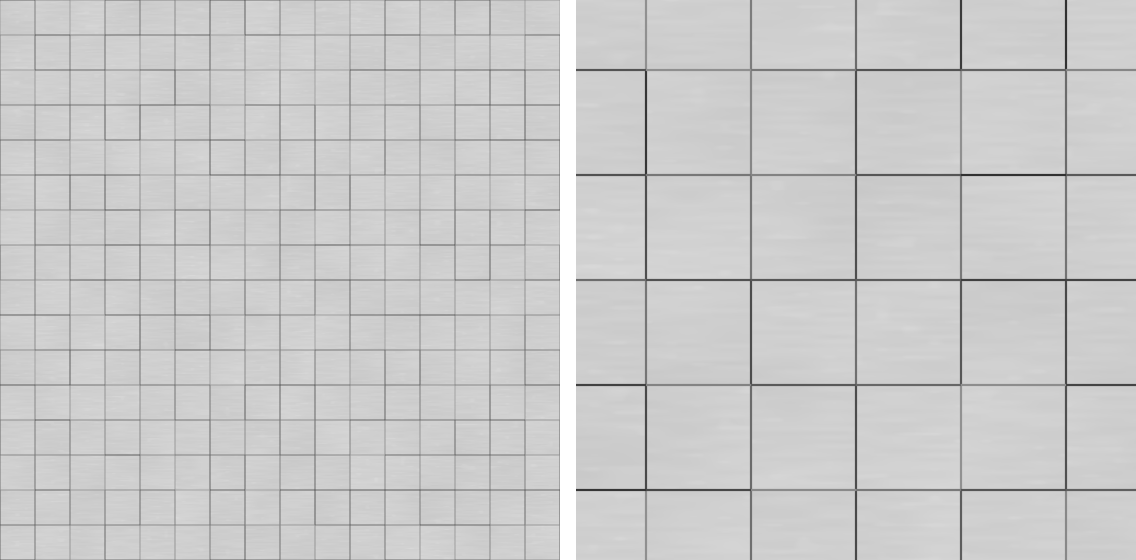
Left: the whole. Right: its middle third, enlarged.
Write a WebGL 1 fragment shader that draws this texture.

```glsl
precision highp float;
// Square grid of pale grey brushed panels with thin joints of uneven darkness.
uniform vec2 u_resolution;

const float TILES = 16.0;             // panels across and down
const float JOINT_WIDTH = 0.021;      // in panel widths
const vec3 PANEL_COLOR = vec3(0.81);
const vec3 JOINT_DARK = vec3(0.19);
const vec3 JOINT_LIGHT = vec3(0.58);
const float TONE_VARIATION = 0.012;   // brightness spread between panels
const float SLOPE_STRENGTH = 0.014;   // soft gradient inside a panel
const float CLOUD_STRENGTH = 0.004;   // broad drift over the whole canvas
const float BRUSH_STRENGTH = 0.022;
const vec2 BRUSH_CELLS = vec2(2.5, 24.0);
const float SCRATCH_STRENGTH = 0.016;
const vec2 SCRATCH_CELLS = vec2(4.0, 15.0);
const float TAU = 6.2831853;

float hash(vec2 p) {
  vec3 q = fract(vec3(p.xyx) * vec3(0.1031, 0.1030, 0.0973));
  q += dot(q, q.yzx + 33.33);
  return fract((q.x + q.y) * q.z);
}

float valueNoise(vec2 p) {
  vec2 cell = floor(p);
  vec2 f = fract(p);
  f = f * f * (3.0 - 2.0 * f);
  float low = mix(hash(cell), hash(cell + vec2(1.0, 0.0)), f.x);
  float high = mix(hash(cell + vec2(0.0, 1.0)), hash(cell + 1.0), f.x);
  return mix(low, high, f.y);
}

// Share of a pixel covered by a joint at the given distance from its centre.
float jointCoverage(float dist, float pixel) {
  float halfJoint = 0.5 * JOINT_WIDTH;
  float nearSide = max(dist - 0.5 * pixel, -halfJoint);
  float farSide = min(dist + 0.5 * pixel, halfJoint);
  return clamp((farSide - nearSide) / pixel, 0.0, 1.0);
}

vec3 jointColor(vec2 edgeId) {
  return mix(JOINT_DARK, JOINT_LIGHT, hash(edgeId));
}

// Layered sines with whole periods, so the drift wraps.
float clouds(vec2 uv) {
  vec2 a = TAU * uv;
  return sin(3.0 * a.x + 2.0 * a.y + sin(4.0 * a.y))
       + 0.7 * sin(5.0 * a.y - 4.0 * a.x + 2.0 * sin(3.0 * a.x));
}

// Brushed brightness of one panel; local runs from 0 to 1 inside it.
float panelShade(vec2 local, vec2 id) {
  vec2 offset = id * vec2(13.0, 37.0);
  float tone = (hash(id + 71.3) - 0.5) * TONE_VARIATION;
  float angle = TAU * hash(id + 19.7);
  float slope = dot(local - 0.5, vec2(cos(angle), sin(angle))) * SLOPE_STRENGTH;
  float brush = (valueNoise(local * BRUSH_CELLS + offset) - 0.5) * BRUSH_STRENGTH;
  float scratch = smoothstep(0.78, 1.0, valueNoise(local * SCRATCH_CELLS + offset + 411.0));
  return tone + slope + brush + scratch * SCRATCH_STRENGTH;
}

void main() {
  vec2 uv = gl_FragCoord.xy / u_resolution;
  vec2 p = uv * TILES;
  vec2 pixel = TILES / u_resolution;
  vec2 id = mod(floor(p), TILES);

  // Panels
  vec3 color = PANEL_COLOR + panelShade(fract(p), id) + clouds(uv) * CLOUD_STRENGTH;

  // Joints, each panel side with its own darkness
  vec2 nearest = floor(p + 0.5);
  vec2 dist = p - nearest;
  vec2 line = mod(nearest, TILES);
  vec3 upright = jointColor(vec2(line.x, id.y) + 131.0);
  vec3 level = jointColor(vec2(id.x, line.y) + 257.0);
  color = mix(color, upright, jointCoverage(dist.x, pixel.x));
  color = mix(color, level, jointCoverage(dist.y, pixel.y));

  gl_FragColor = vec4(color, 1.0);
}
```
